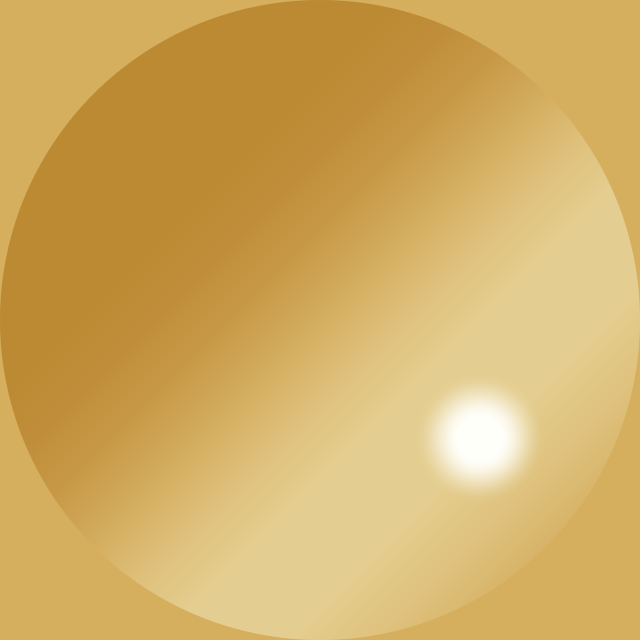
Write a three.js fragment shader that draws this background.

```glsl
#define DISK_CENTER vec2(0.5, 0.5)
#define DISK_RADIUS 0.5
#define LIGHT_CENTER vec2(0.67, 0.33)
#define LIGHT_STRETCH 0.6
#define GLOW_CENTER vec2(0.75, 0.315)
#define GLOW_INNER 0.03
#define GLOW_OUTER 0.103
#define EDGE_SOFTNESS 0.001

varying vec2 vUv;

const vec3 BACKDROP = vec3(0.835, 0.686, 0.365);
const vec3 PALE_GOLD = vec3(0.894, 0.805, 0.563);
const vec3 SOFT_GOLD = vec3(0.870, 0.752, 0.478);
const vec3 MID_GOLD = vec3(0.830, 0.680, 0.375);
const vec3 DEEP_GOLD = vec3(0.780, 0.600, 0.275);
const vec3 AMBER = vec3(0.753, 0.558, 0.230);
const vec3 BRONZE = vec3(0.737, 0.541, 0.200);
const vec3 GLOW_WHITE = vec3(1.0, 1.0, 0.98);

// Blend factor that rises linearly from a to b
float ramp(float a, float b, float x) {
  return clamp((x - a) / (b - a), 0.0, 1.0);
}

// Distance from the lit area, reaching further toward the lower right
float lightDistance(vec2 p) {
  vec2 lightAxis = vec2(0.7071, -0.7071);
  vec2 offset = p - LIGHT_CENTER;
  float along = dot(offset, lightAxis);
  float across = dot(offset, lightAxis.yx);
  along *= along > 0.0 ? LIGHT_STRETCH : 1.0;
  return length(vec2(along, across));
}

// Gold tones from the lit area to the shaded rim
vec3 goldShade(float d) {
  vec3 color = mix(PALE_GOLD, SOFT_GOLD, ramp(0.09, 0.22, d));
  color = mix(color, MID_GOLD, ramp(0.22, 0.34, d));
  color = mix(color, DEEP_GOLD, ramp(0.34, 0.48, d));
  color = mix(color, AMBER, ramp(0.48, 0.60, d));
  return mix(color, BRONZE, ramp(0.60, 0.72, d));
}

void main() {
  // Shaded ball
  vec3 ball = goldShade(lightDistance(vUv));

  // Bright highlight
  float glowDistance = length(vUv - GLOW_CENTER);
  float glow = 1.0 - smoothstep(GLOW_INNER, GLOW_OUTER, glowDistance);
  ball = mix(ball, GLOW_WHITE, glow);

  // Disk over the flat backdrop
  float edge = length(vUv - DISK_CENTER) - DISK_RADIUS;
  float coverage = 1.0 - smoothstep(-EDGE_SOFTNESS, EDGE_SOFTNESS, edge);
  gl_FragColor = vec4(mix(BACKDROP, ball, coverage), 1.0);
}
```
